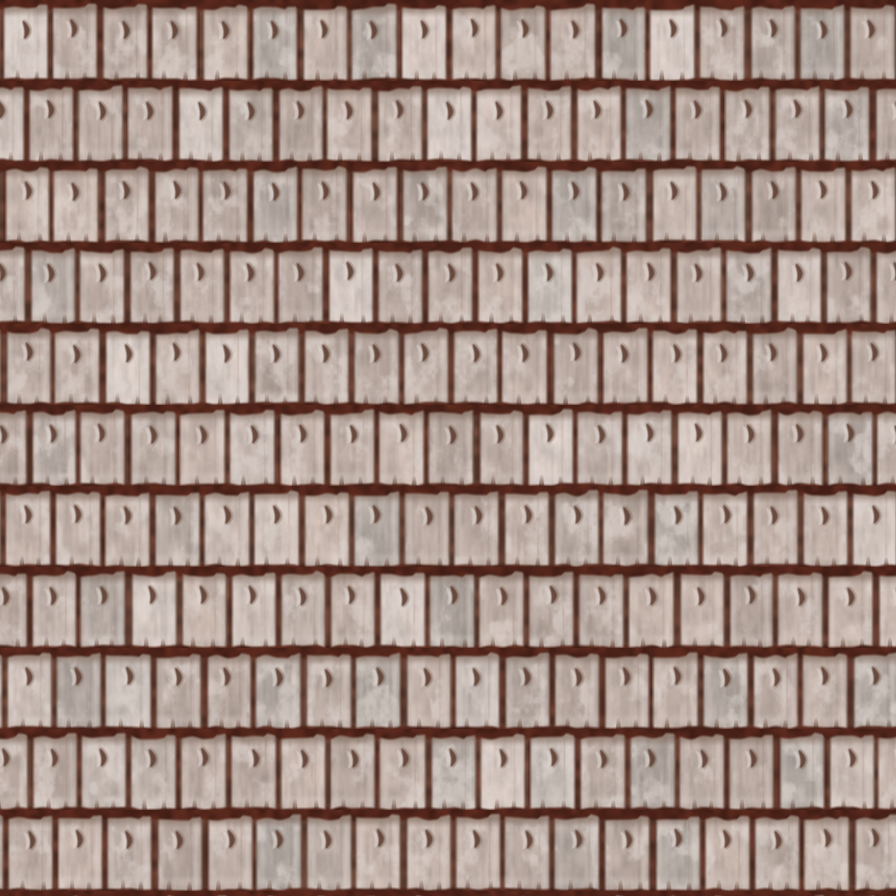
Write a Shadertoy shader that draws this texture.

```glsl
const vec2 GRID = vec2(18.0, 11.06);   // tiles across, courses down
const float CELL_ASPECT = 1.63;        // height of a tile cell over its width

const vec3 MAROON = vec3(0.31, 0.14, 0.10);
const vec3 BROWN  = vec3(0.38, 0.26, 0.21);
const vec3 SHADE  = vec3(0.50, 0.41, 0.36);
const vec3 CLAY   = vec3(0.735, 0.670, 0.635);
const vec3 PALE   = vec3(0.87, 0.83, 0.81);
const vec3 GREY   = vec3(0.64, 0.62, 0.60);

float hash(vec2 p) {
    vec3 q = fract(vec3(p.xyx) * 0.1031);
    q += dot(q, q.yzx + 33.33);
    return fract((q.x + q.y) * q.z);
}

float noise(vec2 p) {
    vec2 i = floor(p), f = fract(p);
    f = f * f * (3.0 - 2.0 * f);
    return mix(mix(hash(i), hash(i + vec2(1, 0)), f.x),
               mix(hash(i + vec2(0, 1)), hash(i + vec2(1, 1)), f.x), f.y);
}

float fbm(vec2 p) {
    float sum = 0.0, gain = 0.5;
    for (int i = 0; i < 4; i++) {
        sum += gain * noise(p);
        p = p * 2.03 + 17.1;
        gain *= 0.5;
    }
    return sum / 0.9375;
}

// Soft band: 1 between lo and hi, fading over the given blur.
float band(float x, float lo, float hi, float blur) {
    return smoothstep(lo - blur, lo + blur, x) * (1.0 - smoothstep(hi - blur, hi + blur, x));
}

// Comma-shaped peg, tapered at both ends and bowed to the right.
float peg(vec2 q, float halfHeight, float halfWidth) {
    float t = q.y / halfHeight;
    float bow = 0.055 * cos(2.0 * t - 0.25) - 0.025;
    float width = halfWidth * max(1.0 - t * t, 0.0);
    return (1.0 - smoothstep(width - 0.03, width + 0.03, abs(q.x - bow)))
         * (1.0 - smoothstep(0.7, 1.05, abs(t)));
}

// Small tapered split rising from the lower edge.
float split(vec2 f, float x, float height) {
    float rise = clamp((f.y - 1.0 + height) / height, 0.0, 1.0);
    return rise * (1.0 - smoothstep(0.01, 0.045, abs(f.x - x) - 0.025 * rise));
}

// Tile outline: wavy ends, raised right corner, uneven sides.
float tileMask(vec2 f, vec2 id, float wave) {
    float lean = (hash(id + 3.7) - 0.5) * 0.05;
    float top = 0.105 + 0.05 * wave - 0.035 * band(f.x, 0.72, 0.95, 0.05);
    float bottom = 0.975 + 0.035 * wave;
    return band(f.x, 0.055 + lean, 0.935 + lean * 0.5, 0.045)
         * band(f.y, top, bottom, 0.025);
}

vec3 tileColor(vec2 f, vec2 id, vec2 p) {
    float tone = hash(id + 11.3);
    vec3 color = CLAY * (0.94 + 0.11 * tone);
    color = mix(color, PALE, 0.65 * smoothstep(0.80, 1.0, hash(id + 29.1)));
    color = mix(color, GREY, 0.65 * smoothstep(0.72, 1.0, hash(id + 47.9)));

    // Mottling, upright grain and pale worn patches
    float mottle = fbm(p * vec2(4.0, 5.0));
    float grain = noise(p * vec2(15.0, 5.0));
    color *= 0.86 + 0.19 * mottle + 0.09 * grain;
    color = mix(color, PALE, 0.6 * smoothstep(0.48, 0.78, fbm(p * vec2(3.0, 4.0) + 61.0)));

    // Pale ridge beside the right edge, with its groove
    color = mix(color, PALE, 0.38 * band(f.x, 0.79, 0.87, 0.05));
    color = mix(color, SHADE, 0.30 * band(f.x, 0.71, 0.74, 0.03) * grain);
    color = mix(color, PALE, 0.25 * band(f.x, 0.10, 0.20, 0.05));

    // Shadow under the course above and along the edges
    color = mix(color, SHADE, 0.65 * (1.0 - smoothstep(0.09, 0.23, f.y)));
    color = mix(color, SHADE, 0.40 * smoothstep(0.88, 0.97, f.x));
    color = mix(color, PALE, 0.25 * band(f.y, 0.84, 0.93, 0.05));
    return color;
}

void mainImage(out vec4 fragColor, in vec2 fragCoord) {
    vec2 uv = fragCoord / iResolution.xy;
    vec2 p = vec2(uv.x, 1.0 - uv.y) * GRID;

    // Running bond with a slight sideways drift
    float row = floor(p.y);
    p.x -= 0.03 + 0.5 * mod(row, 2.0) + 0.009 * row;
    p.x += 0.03 * (noise(vec2(p.x * 0.6, row * 7.0)) - 0.5);
    vec2 id = vec2(floor(p.x) + 40.0, row);
    vec2 f = fract(p);
    float wave = noise(vec2(p.x * 4.0 + 50.0, row * 5.0)) - 0.5;

    // Dark gaps: brown between tiles, maroon between courses
    float course = 1.0 - band(f.y, 0.13, 0.96, 0.04);
    vec3 gap = mix(BROWN, MAROON, max(course, 0.6 * hash(id + 71.0)));
    gap *= 0.8 + 0.4 * noise(p * vec2(7.0, 9.0));

    // Tile face with its splits
    vec3 face = tileColor(f, id, p + 50.0);
    float splits = max(split(f, 0.27 + 0.1 * hash(id + 5.0), 0.15),
                       split(f, 0.66 + 0.1 * hash(id + 8.0), 0.13));
    face = mix(face, BROWN, 0.75 * splits);

    // Peg with a lit left side and a shaded right side
    vec2 jitter = vec2(hash(id + 13.0), hash(id + 19.0)) - 0.5;
    vec2 q = (f - vec2(0.48, 0.355) - jitter * vec2(0.07, 0.03)) * vec2(1.0, CELL_ASPECT);
    face = mix(face, PALE, 0.65 * peg(q + vec2(0.085, -0.02), 0.20, 0.05));
    face = mix(face, SHADE, 0.45 * peg(q - vec2(0.03, 0.0), 0.24, 0.07));
    face = mix(face, BROWN, 0.90 * peg(q, 0.21, 0.055));

    fragColor = vec4(mix(gap, face, tileMask(f, id, wave)), 1.0);
}
```
